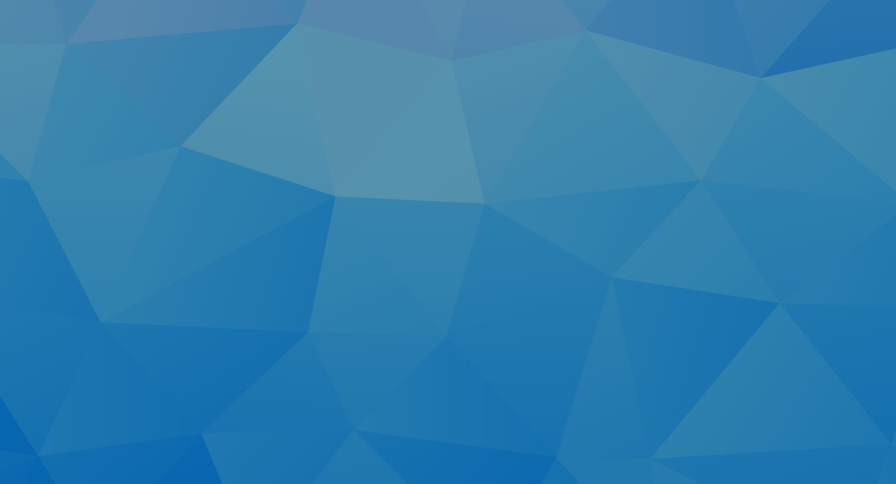
This background is drawn by a Shadertoy shader. Its source:

```glsl
// Low-poly backdrop: irregular blue triangles, deep at the base and paler above.

const vec2  CELL_SIZE    = vec2(0.36, 0.275);   // lattice cell, in canvas heights
const vec2  LATTICE_SHIFT = vec2(0.13, 0.19);
const vec2  JITTER       = vec2(0.56, 0.52);    // full vertex wander, in cells
const float ROW_STAGGER  = 0.35;
const float TONE_SPREAD  = 0.33;                // variation between facets
const float FACET_SLOPE  = 0.52;                // shading inside a facet
const vec3  DEEP_BLUE    = vec3(0.025, 0.400, 0.690);
const vec3  MID_BLUE     = vec3(0.170, 0.500, 0.682);
const vec3  PALE_BLUE    = vec3(0.325, 0.568, 0.678);
const vec3  VIOLET_SHIFT = vec3(0.008, -0.045, -0.004);

float hash12(vec2 p) {
    vec3 q = fract(vec3(p.xyx) * 0.1031);
    q += dot(q, q.yzx + 33.33);
    return fract((q.x + q.y) * q.z);
}

float cross2(vec2 a, vec2 b) { return a.x * b.y - a.y * b.x; }

// Jittered, staggered lattice point in canvas heights.
vec2 latticeVertex(vec2 id) {
    vec2 wander = vec2(hash12(id + 17.3), hash12(id + 71.9)) - 0.5;
    vec2 stagger = vec2(ROW_STAGGER * mod(id.y, 2.0), 0.0);
    return (id + stagger + wander * JITTER) * CELL_SIZE - LATTICE_SHIFT;
}

// Signed distance to the line a-b, positive on its left.
float lineDistance(vec2 p, vec2 a, vec2 b) {
    return cross2(b - a, p - a) / length(b - a);
}

float triangleCoverage(vec2 p, vec2 a, vec2 b, vec2 c, float pixel) {
    float d = min(lineDistance(p, a, b),
              min(lineDistance(p, b, c), lineDistance(p, c, a)));
    return clamp(0.5 + d / pixel, 0.0, 1.0);
}

// Prefers short diagonals that leave two upright triangles.
float splitQuality(vec2 a, vec2 b, vec2 c, vec2 d) {
    float smaller = min(cross2(b - a, c - a), cross2(c - a, d - a));
    return smaller / length(c - a);
}

vec3 facetColor(vec2 p, vec2 center, float seed, float aspect) {
    vec2 uv = clamp(center / vec2(aspect, 1.0), 0.0, 1.0);

    // Broad light across the canvas
    float tone = 0.22 + 0.72 * uv.y;
    tone -= 0.28 * (1.0 - smoothstep(0.0, 0.42, uv.x)) * (1.0 - uv.y);
    tone += 0.20 * smoothstep(0.4, 0.65, uv.y) * (1.0 - abs(2.0 * uv.x - 1.0));
    float topBand = smoothstep(0.76, 0.92, uv.y);
    tone -= topBand * (0.06 + 0.30 * smoothstep(0.55, 0.85, uv.x));

    // Facet variation and a slanted inner gradient
    float pick = hash12(vec2(seed, 5.7));
    tone += TONE_SPREAD * (pick - 0.5) * (1.0 + 0.5 * topBand);
    float angle = 2.3 + 1.8 * (hash12(vec2(seed, 9.1)) - 0.5);
    tone += FACET_SLOPE * dot(p - center, vec2(cos(angle), sin(angle)));

    tone = clamp(tone, 0.0, 1.03);
    vec3 color = tone < 0.5 ? mix(DEEP_BLUE, MID_BLUE, tone * 2.0)
                            : mix(MID_BLUE, PALE_BLUE, tone * 2.0 - 1.0);
    float violet = topBand * (0.5 + 0.5 * hash12(vec2(seed, 2.3)));
    return color + VIOLET_SHIFT * violet;
}

void addFacet(inout vec4 sum, vec2 p, vec2 a, vec2 b, vec2 c,
              float seed, float aspect, float pixel) {
    float cover = triangleCoverage(p, a, b, c, pixel);
    if (cover > 0.0) {
        vec3 color = facetColor(p, (a + b + c) / 3.0, seed, aspect);
        sum += vec4(color, 1.0) * cover;
    }
}

void mainImage(out vec4 fragColor, in vec2 fragCoord) {
    float pixel = 1.0 / iResolution.y;
    float aspect = iResolution.x * pixel;
    vec2 p = fragCoord * pixel;
    vec2 home = floor((p + LATTICE_SHIFT) / CELL_SIZE);

    // Gather the triangles of nearby lattice quads
    vec4 sum = vec4(MID_BLUE, 1.0) * 0.0001;
    for (int j = -1; j <= 1; j++) {
        for (int i = -2; i <= 1; i++) {
            vec2 id = home + vec2(i, j);
            vec2 a = latticeVertex(id);
            vec2 b = latticeVertex(id + vec2(1.0, 0.0));
            vec2 c = latticeVertex(id + vec2(1.0, 1.0));
            vec2 d = latticeVertex(id + vec2(0.0, 1.0));
            float seed = 100.0 * hash12(id + 41.7);

            // Rotate the corners so the better diagonal runs a-c
            if (splitQuality(a, b, c, d) < splitQuality(b, c, d, a)) {
                vec2 first = a;
                a = b; b = c; c = d; d = first;
            }
            addFacet(sum, p, a, b, c, seed, aspect, pixel);
            addFacet(sum, p, a, c, d, seed + 37.0, aspect, pixel);
        }
    }
    fragColor = vec4(sum.rgb / sum.a, 1.0);
}
```
